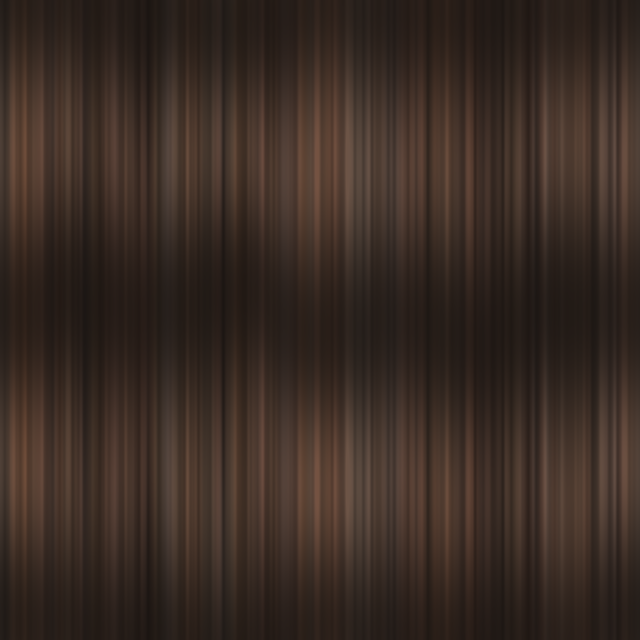
A Shadertoy shader for this texture:

```glsl
// Dark brown brushed fibres: fine vertical streaks under two soft horizontal sheens.
// Layers of wrapping value noise, stretched along y, scale a cosine sheen;
// a separate noise per column shifts the hue. All periods are whole, so it tiles.

const float TAU = 6.2831853;

// Palette
const vec3 SHADOW_BROWN = vec3(0.098, 0.077, 0.065);
const vec3 SHEEN_BROWN  = vec3(0.405, 0.304, 0.249);
const vec3 RUSSET_SHIFT = vec3(0.016, -0.004, -0.010);
const vec3 COOL_SHIFT   = vec3(-0.005, 0.000, 0.013);

// Sheen bands
const float BAND_COUNT  = 2.0;
const float BAND_CENTER = 0.255;
const float BAND_POWER  = 1.1;
const float BAND_WARP   = 0.035;
const float BASE_LIGHT  = 0.18;
const float BAND_LIGHT  = 0.56;

// Streak layers: cells across and down, then strength
const vec3 BROAD_STREAK  = vec3(9.0, 2.0, 0.27);
const vec3 MEDIUM_STREAK = vec3(29.0, 2.0, 0.22);
const vec3 NARROW_STREAK = vec3(79.0, 1.0, 0.24);
const vec3 FINE_STREAK   = vec3(149.0, 1.0, 0.26);
const vec3 HAIR_STREAK   = vec3(229.0, 1.0, 0.22);
const vec3 FADING_STREAK = vec3(113.0, 2.0, 0.12);

float hash(vec2 p) {
    return fract(sin(dot(p, vec2(127.1, 311.7))) * 43758.5453);
}

// Brings a cell index one period back once it reaches the end
vec2 wrapCell(vec2 cell, vec2 cells) {
    return cell - cells * step(cells - 0.5, cell);
}

// Signed value noise that repeats after a whole number of cells;
// its slope is zero on the lattice, and so along the canvas edges
float wrapNoise(vec2 uv, vec2 cells, float seed) {
    vec2 p = uv * cells;
    vec2 i = floor(p);
    vec2 f = p - i;
    f = f * f * (3.0 - 2.0 * f);
    vec2 lo = wrapCell(i, cells);
    vec2 hi = wrapCell(lo + 1.0, cells);
    float bottom = mix(hash(lo + seed), hash(vec2(hi.x, lo.y) + seed), f.x);
    float top = mix(hash(vec2(lo.x, hi.y) + seed), hash(hi + seed), f.x);
    return 2.0 * mix(bottom, top, f.y) - 1.0;
}

float streakLayer(vec2 uv, vec3 layer, float seed) {
    return layer.z * wrapNoise(uv, layer.xy, seed);
}

float streaks(vec2 uv) {
    return streakLayer(uv, BROAD_STREAK, 3.0)
         + streakLayer(uv, MEDIUM_STREAK, 17.0)
         + streakLayer(uv, NARROW_STREAK, 29.0)
         + streakLayer(uv, FINE_STREAK, 41.0)
         + streakLayer(uv, HAIR_STREAK, 47.0)
         + streakLayer(uv, FADING_STREAK, 53.0);
}

// Soft bands whose height wanders from column to column
float sheen(vec2 uv) {
    float warp = wrapNoise(uv, vec2(8.0, 2.0), 67.0)
               + 0.3 * wrapNoise(uv, vec2(37.0, 1.0), 71.0);
    float y = uv.y - BAND_CENTER + BAND_WARP * warp;
    float wave = 0.5 + 0.5 * cos(TAU * BAND_COUNT * y);
    return pow(max(wave, 0.0001), BAND_POWER);
}

void mainImage(out vec4 fragColor, in vec2 fragCoord) {
    vec2 uv = fragCoord / iResolution.xy;

    // Brightness
    float light = (BASE_LIGHT + BAND_LIGHT * sheen(uv)) * (1.0 + streaks(uv));
    light = clamp(light, 0.0, 1.1);
    vec3 color = mix(SHADOW_BROWN, SHEEN_BROWN, light);

    // Hue of each fibre, strongest in the light
    float russet = wrapNoise(uv, vec2(23.0, 2.0), 83.0)
                 + 0.8 * wrapNoise(uv, vec2(97.0, 1.0), 89.0);
    float cool = wrapNoise(uv, vec2(61.0, 1.0), 101.0);
    float tint = 0.15 + light;
    color += tint * (russet * RUSSET_SHIFT + cool * COOL_SHIFT);

    fragColor = vec4(color, 1.0);
}
```
